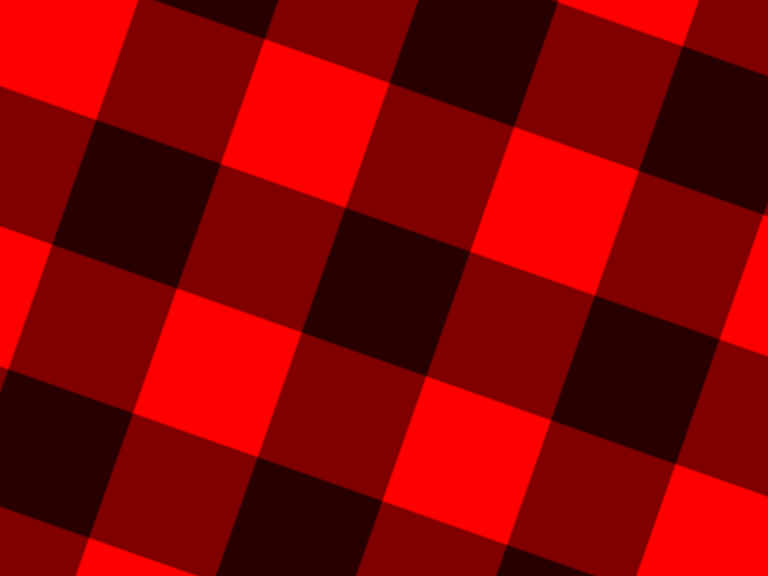
This pattern is drawn by a WebGL 2 fragment shader. Its source:

```glsl
#version 300 es
precision highp float;

uniform vec2 u_resolution;
out vec4 fragColor;

// Coverage of stripes one cell wide, repeating every two cells
float stripe(float x) {
    float inside = 0.5 - abs(mod(x + 1.0, 2.0) - 1.0);
    float soft = max(0.012, 0.75 * fwidth(x));
    return smoothstep(-soft, soft, inside);
}

void main() {
    vec2 p = gl_FragCoord.xy / u_resolution.y - vec2(0.670, 0.493);

    // Tilted grid measured in cells, with a dark cell at its origin
    float tilt = radians(19.4);
    vec2 along = vec2(cos(tilt), -sin(tilt));
    vec2 across = vec2(sin(tilt), cos(tilt));
    vec2 cell = vec2(dot(p, along), dot(p, across)) / 0.2295;

    float warp = stripe(cell.x);
    float weft = stripe(cell.y);

    // Gingham: bare ground, single stripe, crossing
    vec3 ground = vec3(1.0, 0.0, 0.0);
    vec3 single = vec3(0.502, 0.0, 0.0);
    vec3 crossing = vec3(0.16, 0.0, 0.0);
    vec3 color = mix(mix(ground, single, warp), mix(single, crossing, warp), weft);

    fragColor = vec4(color, 1.0);
}
```
